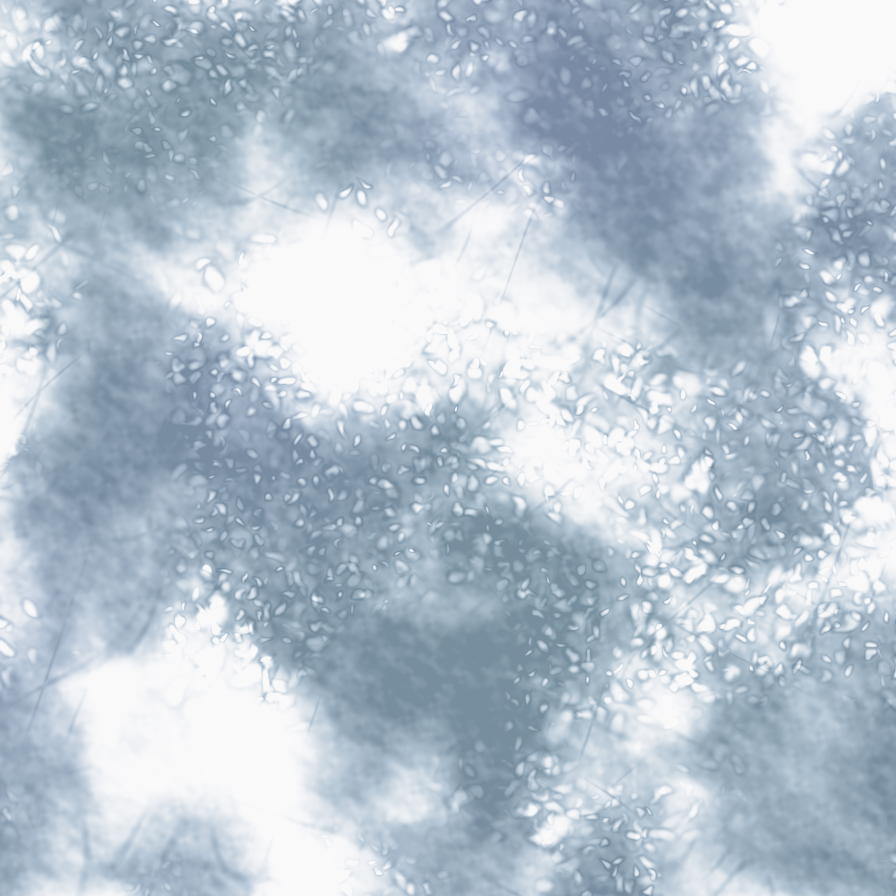
Write a Shadertoy shader that draws this texture.

```glsl
// Overexposed winter light through a hazy canopy: soft white glows on blue-grey,
// with clustered glints, thin twigs and fine grain. One exposure value is built
// from layered value noise and scattered ellipses, then coloured by a ramp.

const vec3 SHADOW_BLUE = vec3(0.47, 0.55, 0.635);
const vec3 HAZE_BLUE   = vec3(0.705, 0.77, 0.835);
const vec3 GLOW_WHITE  = vec3(0.975, 0.975, 0.98);
const vec3 MOSS_TINT   = vec3(-0.008, 0.006, -0.016);
const float GLOW_SCALE = 5.8;      // coarse light patches per canvas
const float HAZE_FLOOR = 0.20;     // haze level of the deepest shadow
const float HAZE_RANGE = 0.46;     // haze span from shadow to white
const float HAZE_CURVE = 1.8;
const float SHOULDER = 0.25;       // softness of the roll-off into white
const float GLINT_SCALE = 24.0;    // cells per canvas of the largest glints
const int   GLINT_LAYERS = 3;
const float GLINT_GAIN = 0.62;
const float CLUSTER_SCALE = 7.5;
const float CLUSTER_HALO = 0.07;
const float TWIG_WIDTH = 0.024;
const float TWIG_SHADE = 0.22;
const float GRAIN_SCALE = 95.0;
const float GRAIN_GAIN = 0.38;

float hash(vec2 p) {
    return fract(sin(dot(p, vec2(127.1, 311.7))) * 43758.5453);
}

mat2 rotation(float a) {
    return mat2(cos(a), sin(a), -sin(a), cos(a));
}

float noise(vec2 p) {
    vec2 i = floor(p), f = fract(p);
    f = f * f * (3.0 - 2.0 * f);
    return mix(mix(hash(i), hash(i + vec2(1, 0)), f.x),
               mix(hash(i + vec2(0, 1)), hash(i + vec2(1, 1)), f.x), f.y);
}

// Every 2x2 block holds one value of each quarter, so light and dark stay balanced
float balancedValue(vec2 cell) {
    vec2 block = floor(cell * 0.5);
    vec2 corner = cell - 2.0 * block;
    float order = hash(block + 3.7) < 0.5 ? 1.0 : 3.0;
    float rank = mod(order * (corner.x + 2.0 * corner.y) + floor(4.0 * hash(block + 9.2)), 4.0);
    return (rank + hash(cell + 17.3)) / 4.0;
}

float balancedNoise(vec2 p) {
    vec2 i = floor(p), f = fract(p);
    f = f * f * (3.0 - 2.0 * f);
    return mix(mix(balancedValue(i), balancedValue(i + vec2(1, 0)), f.x),
               mix(balancedValue(i + vec2(0, 1)), balancedValue(i + vec2(1, 1)), f.x), f.y);
}

// Soft patches with broken outlines
float hazeLight(vec2 uv) {
    vec2 warp = vec2(noise(uv * 6.0 + 4.1), noise(uv * 6.0 + 23.6)) - 0.5;
    vec2 p = rotation(0.45) * (uv + 0.09 * warp);
    return 0.54 * balancedNoise(p * GLOW_SCALE + 2.6)
         + 0.32 * noise(p * 11.5 + 7.0)
         + 0.14 * noise(p * 25.0 + 13.0);
}

// Scattered bent ellipses: bright inside, with a faint dark rim
float glintLayer(vec2 p, float seed) {
    p += 0.4 * (vec2(noise(p * 1.9 + seed), noise(p * 1.9 + seed + 31.0)) - 0.5);
    vec2 cell = floor(p);
    float bright = 0.0, rim = 0.0;
    for (int y = -1; y <= 1; y++) {
        for (int x = -1; x <= 1; x++) {
            vec2 id = cell + vec2(x, y);
            vec2 center = id + 0.15 + 0.7 * vec2(hash(id + seed), hash(id + seed + 5.3));
            vec2 d = rotation(6.2832 * hash(id + seed + 11.9)) * (p - center);
            float size = mix(0.26, 0.56, hash(id + seed + 19.4));
            float r = length(d * vec2(1.0, mix(1.2, 2.3, hash(id + seed + 27.8)))) / size;
            float power = smoothstep(0.1, 0.9, hash(id + seed + 40.1));
            bright = max(bright, power * (1.0 - smoothstep(0.2, 1.1, r)));
            rim = max(rim, power * smoothstep(0.7, 1.15, r) * (1.0 - smoothstep(1.15, 1.8, r)));
        }
    }
    return bright - 0.3 * rim * (1.0 - bright);
}

// Thin contours of stretched noise, broken into short runs
float twigs(vec2 uv, float angle) {
    vec2 p = rotation(angle) * uv * vec2(6.0, 20.0);
    float line = abs(noise(p + 8.0 * angle) - 0.5);
    return (1.0 - smoothstep(0.0, 2.5 * TWIG_WIDTH, line))
         * smoothstep(0.35, 0.6, noise(uv * 9.0 + 51.0 * angle));
}

void mainImage(out vec4 fragColor, in vec2 fragCoord) {
    vec2 uv = fragCoord / iResolution.y;

    // Base exposure
    float level = max((hazeLight(uv) - HAZE_FLOOR) / HAZE_RANGE, 0.0);
    float exposure = pow(level, HAZE_CURVE);

    // Glints of all sizes share clusters, larger ones near the light
    float gather = noise(uv * CLUSTER_SCALE + 3.0);
    float nearLight = smoothstep(0.15, 0.55, exposure);
    exposure += CLUSTER_HALO * smoothstep(0.45, 0.75, gather);
    for (int i = 0; i < GLINT_LAYERS; i++) {
        float k = float(i);
        float local = mix(gather, noise(uv * 10.0 + 15.0 * k), 0.4);
        float cluster = smoothstep(0.42, 0.62, local);
        float strength = mix(nearLight, 1.0, 0.25 + 0.3 * k);
        float glint = glintLayer(uv * GLINT_SCALE * pow(1.6, k), 13.0 * k + 1.0);
        exposure += GLINT_GAIN * cluster * strength * glint;
    }

    // Twigs cross the lit haze
    float lit = smoothstep(0.25, 0.6, exposure);
    exposure -= TWIG_SHADE * lit * max(twigs(uv, 0.5), max(twigs(uv, -0.7), twigs(uv, 1.9)));

    // Fine leafy grain
    vec2 grainPos = rotation(0.6) * uv * GRAIN_SCALE;
    float grain = 0.6 * noise(grainPos * vec2(0.6, 1.0)) + 0.4 * noise(grainPos * 1.6 + 9.0);
    exposure += GRAIN_GAIN * (grain - 0.5);

    // Roll off softly into white
    float knee = max(SHOULDER - abs(exposure - 1.0), 0.0) / SHOULDER;
    float tone = max(min(exposure, 1.0) - 0.25 * SHOULDER * knee * knee, 0.0);

    // Colour ramp
    vec3 color = mix(SHADOW_BLUE, HAZE_BLUE, min(2.0 * tone, 1.0));
    color = mix(color, GLOW_WHITE, max(2.0 * tone - 1.0, 0.0));
    color += MOSS_TINT * (1.0 - tone) * (2.0 * noise(uv * 3.5 + 70.0) - 0.8);
    fragColor = vec4(color, 1.0);
}
```
